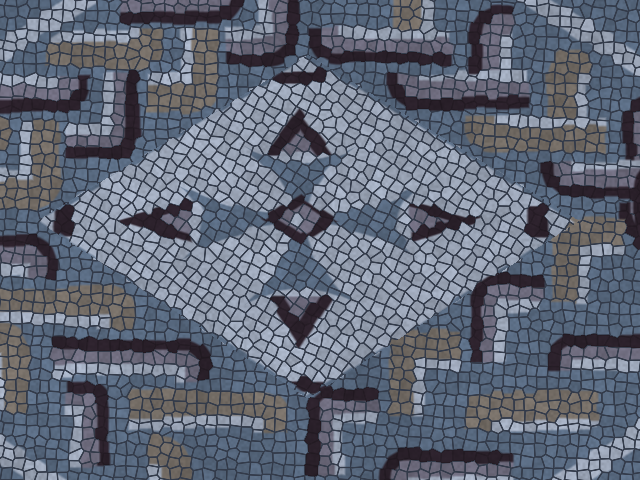
Write a Shadertoy shader that draws this pattern.

```glsl
// A stone mosaic: a pale rhombus with a four-petal flower, framed by braided strands.
const vec3 PALE   = vec3(0.62, 0.66, 0.73);
const vec3 BLUE   = vec3(0.35, 0.42, 0.51);
const vec3 OCHRE  = vec3(0.46, 0.43, 0.40);
const vec3 MAUVE  = vec3(0.43, 0.42, 0.49);
const vec3 MAROON = vec3(0.17, 0.13, 0.17);
const vec3 GROUT  = vec3(0.20, 0.23, 0.29);
const float TILE = 0.0235;        // tile size
const float JITTER = 0.48;        // irregularity of the tiles
const float BEND = 0.055;         // corner radius of a strand
const vec2 RHOMB = vec2(0.642, 0.540);
const vec2 FLOWER = vec2(0.625, 0.542);

vec2 hash2(vec2 p) {
    vec3 q = fract(p.xyx * vec3(0.1031, 0.1030, 0.0973));
    q += dot(q, q.yzx + 33.33);
    return fract((q.xx + q.yz) * q.zy);
}

float noise(vec2 p) {
    vec2 i = floor(p), f = fract(p);
    f = f * f * (3.0 - 2.0 * f);
    return mix(mix(hash2(i).x, hash2(i + vec2(1, 0)).x, f.x),
               mix(hash2(i + vec2(0, 1)).x, hash2(i + vec2(1, 1)).x, f.x), f.y);
}

// Coverage of a shape that is negative inside
float fill(float d) {
    float w = 0.8 / iResolution.y;
    return 1.0 - smoothstep(-w, w, d);
}

float rhombus(vec2 p) {
    vec2 d = p - RHOMB;
    return abs(d.x) / 0.582 + abs(d.y) / (d.y > 0.0 ? 0.356 : 0.382);
}

// Row of hooked strands; bits of ochreMask choose the ochre ones
void braid(inout vec3 col, vec2 p, vec2 start, vec2 stride, vec2 dir,
           vec2 arms, int count, int ochreMask) {
    for (int i = 0; i < count; i++) {
        vec2 q = (p - start - float(i) * stride) * dir;
        vec2 e = q + BEND;
        float s = length(max(e, 0.0)) + min(max(e.x, e.y), 0.0) - BEND;
        float ends = max(-q.x - arms.x, -q.y - arms.y);
        bool ochre = ((ochreMask >> i) & 1) == 1;
        vec3 body = ochre ? OCHRE : mix(MAUVE, MAROON, fill(-s - 0.024));
        body = mix(PALE, body, fill(-s - 0.056));
        col = mix(col, body, fill(max(max(s, -s - 0.079), ends)));
    }
}

vec3 frame(vec2 p) {
    vec3 col = BLUE;
    // Outer row, then the row touching the rhombus
    braid(col, p, vec2(0.503, 0.953), vec2(-0.160, -0.094), vec2(1, -1), vec2(0.25, 0.08), 4, 10);
    braid(col, p, vec2(0.821, 1.078), vec2(0.160, -0.090), vec2(-1, 1), vec2(0.09, 0.16), 4, 5);
    braid(col, p, vec2(0.061, 0.323), vec2(0.167, -0.116), vec2(1, 1), vec2(0.09, 0.18), 3, 5);
    braid(col, p, vec2(0.790, 0.062), vec2(0.174, 0.121), vec2(-1, 1), vec2(0.28, 0.08), 3, 2);
    braid(col, p, vec2(0.620, 0.865), vec2(-0.165, -0.099), vec2(1, -1), vec2(0.15, 0.18), 4, 10);
    braid(col, p, vec2(0.648, 0.866), vec2(0.161, -0.092), vec2(-1, -1), vec2(0.29, 0.075), 5, 4);
    braid(col, p, vec2(0.118, 0.510), vec2(0.161, -0.108), vec2(1, 1), vec2(0.33, 0.09), 4, 10);
    braid(col, p, vec2(0.639, 0.193), vec2(0.170, 0.118), vec2(-1, 1), vec2(0.15, 0.18), 5, 10);
    // Pale stripe beyond the braid
    float m = rhombus(p) - (p.y > RHOMB.y ? 2.10 : 2.35);
    col = mix(col, BLUE, fill((-0.12 - m) * 0.3));
    return mix(col, PALE, fill((abs(m) - 0.07) * 0.3));
}

vec3 flower(vec2 p) {
    vec2 d = p - FLOWER;
    vec2 n = abs(d) / vec2(0.260, d.y > 0.0 ? 0.157 : 0.182);
    float u = max(n.x, n.y), w = min(n.x, n.y);
    vec3 col = PALE;
    // Horned blue arms between the petals
    float arm = max(u - 0.78 - 0.9 * w * w, w - 0.05 - 0.42 * u * u);
    col = mix(col, BLUE, fill(max(arm, u - 1.06) * 0.2));
    // Darts at the arm ends
    float h = 0.25 * (1.45 - u) / 0.55;
    float dart = max(w - h, 0.88 - u);
    vec3 dartCol = mix(MAUVE, MAROON, fill((h - 0.12 - w) * 0.2));
    col = mix(col, dartCol, fill(dart * 0.2));
    // Bars in the four corners
    col = mix(col, MAROON, fill(max(abs(u - 1.9) - 0.075, w - 0.2) * 0.2));
    // Central diamond
    float c = abs(d.x) / 0.082 + abs(d.y) / 0.052;
    vec3 gem = mix(MAUVE, PALE, fill((c - 0.25) * 0.05));
    gem = mix(MAROON, gem, fill((c - 0.60) * 0.05));
    return mix(col, gem, fill((c - 1.0) * 0.05));
}

// Irregular tiles: xy = offset to the tile centre, z = edge distance, w = id
vec4 tiles(vec2 g) {
    vec2 cell = floor(g), f = fract(g), best = vec2(0), id = vec2(0);
    float nearest = 9.0, edge = 9.0;
    for (int k = 0; k < 9; k++) {
        vec2 o = vec2(k % 3 - 1, k / 3 - 1);
        vec2 r = o + 0.5 + JITTER * (hash2(cell + o) - 0.5) - f;
        if (dot(r, r) < nearest) { nearest = dot(r, r); best = r; id = cell + o; }
    }
    for (int k = 0; k < 25; k++) {
        vec2 o = vec2(k % 5 - 2, k / 5 - 2);
        vec2 r = o + 0.5 + JITTER * (hash2(cell + o) - 0.5) - f;
        vec2 gap = r - best;
        if (dot(gap, gap) > 0.001) edge = min(edge, dot(0.5 * (r + best), normalize(gap)));
    }
    return vec4(best, edge, hash2(id + 7.0).x);
}

void mainImage(out vec4 fragColor, in vec2 fragCoord) {
    vec2 p = fragCoord / iResolution.y;
    float turn = rhombus(p) < 0.97 ? 0.55 : 0.06;
    mat2 rot = mat2(cos(turn), sin(turn), -sin(turn), cos(turn));
    vec4 t = tiles(rot * p / TILE + 60.0);
    // Pull the design toward each tile centre so borders follow the stones
    vec2 s = p + 0.5 * TILE * (t.xy * rot);
    vec3 col = mix(frame(s), flower(s), fill((rhombus(s) - 0.96) * 0.3));
    col *= 0.90 + 0.16 * t.w + 0.12 * (noise(p * 180.0) - 0.5);
    col *= 0.95 + 0.10 * noise(p * 5.0);
    float stone = smoothstep(0.03, 0.03 + 0.9 / (iResolution.y * TILE), t.z);
    fragColor = vec4(mix(min(GROUT, col * 0.85), col, stone), 1.0);
}
```
